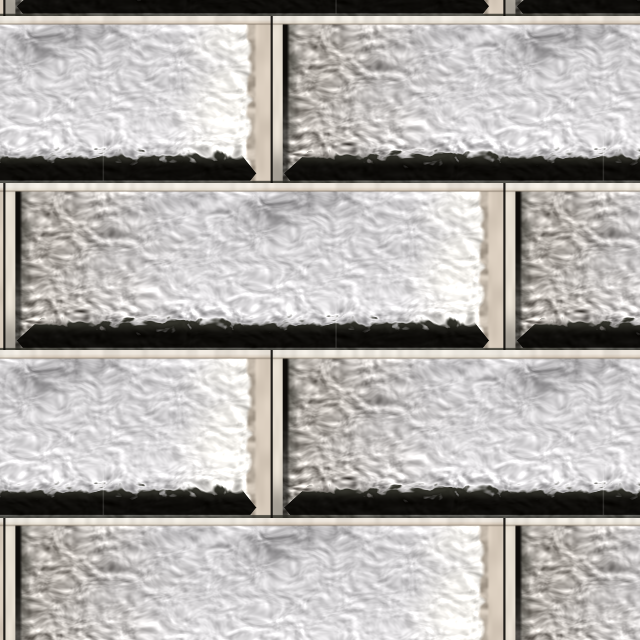
This texture is drawn by a Shadertoy shader. Its source:

```glsl
// Running-bond wall of long bevelled stone blocks with pale mortar ledges.
// Each block is one repeated cell: embossed noise forms the weathered face,
// and noisy edge masks form the black underside, side shadows and joints.

// Layout, as fractions of the canvas
const float COURSE_HEIGHT = 0.2611;
const float TOP_JOINT = 0.0254;
const float EVEN_JOINT = 0.4245;
const float ODD_JOINT = 0.0068;

// Block layout, in course heights (x rightward, y downward)
const float BLOCK_LENGTH = 2.9925;
const float FACE_LEFT = 0.066;
const float FACE_RIGHT = 2.895;
const float FACE_TOP = 0.047;
const float SHADOW_TOP = 0.835;
const float SHADOW_BOTTOM = 0.985;
const float SHADOW_TIP = 0.94;
const float JOINT_HALF = 0.0065;
const float SEAM_X = 1.985;

// Weathering
const vec2 GRAIN_SCALE = vec2(19.0, 29.0);
const float GRAIN_DEPTH = 0.52;

const vec3 STONE = vec3(0.83, 0.823, 0.83);
const vec3 STAIN = vec3(0.69, 0.665, 0.635);
const vec3 GLOW = vec3(0.96, 0.95, 0.93);
const vec3 MORTAR = vec3(0.89, 0.86, 0.81);
const vec3 BEIGE = vec3(0.84, 0.79, 0.73);
const vec3 BROWN = vec3(0.47, 0.42, 0.36);
const vec3 SOOT = vec3(0.18, 0.18, 0.15);
const vec3 BLACK = vec3(0.05, 0.045, 0.035);

float hash(vec2 p) {
    vec3 q = fract(p.xyx * vec3(0.1031, 0.1030, 0.0973));
    q += dot(q, q.yzx + 33.33);
    return fract((q.x + q.y) * q.z);
}

float noise(vec2 p) {
    vec2 i = floor(p), f = fract(p);
    f = f * f * (3.0 - 2.0 * f);
    return mix(mix(hash(i), hash(i + vec2(1, 0)), f.x),
               mix(hash(i + vec2(0, 1)), hash(i + vec2(1, 1)), f.x), f.y);
}

float fbm(vec2 p) {
    float sum = 0.0, amp = 0.55;
    for (int i = 0; i < 3; i++) {
        sum += amp * noise(p);
        p = mat2(1.6, 0.8, -0.8, 1.6) * p + 7.3;
        amp *= 0.5;
    }
    return sum;
}

// Soft step from 0 to 1 centred on an edge
float rise(float edge, float x, float soft) {
    return smoothstep(edge - soft, edge + soft, x);
}

// Slope of a warped height field, lit from the upper right
float emboss(vec2 p) {
    vec2 q = p * GRAIN_SCALE;
    q += 1.3 * vec2(noise(q * 0.4), noise(q * 0.4 + 19.0));
    return fbm(q) - fbm(q + vec2(-0.35, 0.6));
}

vec3 stoneFace(vec2 p, float grain) {
    float cloud = fbm(p * vec2(2.6, 4.0) + 3.0);
    float left = 1.0 - smoothstep(0.15, 1.1, p.x + 0.5 * (cloud - 0.5));
    float upper = 1.0 - smoothstep(0.1, 0.6, p.y);
    vec3 col = mix(STONE, STAIN, left * 0.85);
    col -= 0.2 * upper * smoothstep(0.35, 0.75, cloud);
    col = mix(col, GLOW, smoothstep(2.25, 2.82, p.x + 0.5 * (cloud - 0.5)));
    col += 0.05 * smoothstep(0.4, 0.7, p.y) * (1.0 - left);
    col += 0.09 * (1.0 - smoothstep(0.05, 0.13, p.y));

    // Relief deepens on the stained end and above the underside
    float depth = GRAIN_DEPTH * (0.75 + 0.65 * left + 0.9 * smoothstep(0.68, 0.84, p.y));
    return col + grain * depth;
}

vec3 block(vec2 p, float px) {
    float grain = emboss(p);
    float ragged = noise(p * vec2(15.0, 24.0)) - 0.5;

    // Mortar: pale ledge on top, grey at the foot, beige on the right
    vec3 col = mix(MORTAR, BEIGE, rise(1.5, p.x, 0.1));
    col = mix(col, GLOW, 0.6 * (1.0 - rise(0.03, p.y, 0.012)));
    col *= 1.0 - 0.3 * smoothstep(0.7, 1.0, p.y) * (1.0 - step(1.5, p.x));
    col += 0.08 * (noise(p * vec2(30.0, 9.0)) - 0.5);

    // Face with a toothed brown right edge and a dark left edge
    vec3 face = stoneFace(p, grain);
    float teeth = rise(2.855 + 0.05 * ragged, p.x, 0.018);
    face = mix(face, mix(BROWN, BEIGE, noise(p * vec2(12.0, 32.0))), teeth * 0.85);
    float fade = 1.0 - 0.45 * smoothstep(0.3, 0.8, p.y);
    face = mix(face, SOOT, 0.6 * fade * (1.0 - smoothstep(0.08, 0.19, p.x + 0.07 * ragged)));
    face = mix(face, BLACK, fade * (1.0 - rise(0.1, p.x, 0.012)));
    float inside = rise(FACE_LEFT, p.x, px) * (1.0 - rise(FACE_RIGHT, p.x, px + 0.008))
                 * rise(FACE_TOP, p.y, px);
    col = mix(col, face, inside);

    // Thin brown line under the top ledge
    col = mix(col, BROWN, 0.45 * (1.0 - rise(0.005, abs(p.y - FACE_TOP), px)));

    // Black underside with slanted ends and a crumbling upper rim
    float above = max(SHADOW_TIP - p.y, 0.0), below = max(p.y - SHADOW_TIP, 0.0);
    float ends = rise(0.075 + 1.1 * above + 0.8 * below, p.x, px)
               * (1.0 - rise(2.9 - 0.8 * above - 0.8 * below, p.x, px));
    float rim = rise(SHADOW_TOP + 0.045 * ragged - 0.1 * grain, p.y, 0.02);
    vec3 under = mix(SOOT, BLACK, smoothstep(0.83, 0.91, p.y)) + 0.06 * grain;
    float seam = 1.0 - rise(0.004, abs(p.x - SEAM_X), px);
    under += 0.13 * seam;
    col = mix(col, under, ends * rim * (1.0 - rise(SHADOW_BOTTOM, p.y, px)));
    col += 0.06 * seam * smoothstep(0.65, 0.8, p.y) * (1.0 - rim);

    // Joints between courses and between blocks
    col = mix(col, SOOT, 0.8 * rise(SHADOW_BOTTOM, p.y, px));
    float joint = min(p.x, BLOCK_LENGTH - p.x);
    return mix(col, BLACK, 0.92 * (1.0 - rise(JOINT_HALF, joint, px)));
}

void mainImage(out vec4 fragColor, in vec2 fragCoord) {
    vec2 uv = fragCoord / iResolution.xy;
    float y = (1.0 - uv.y - TOP_JOINT) / COURSE_HEIGHT;
    float start = mod(floor(y), 2.0) < 0.5 ? EVEN_JOINT : ODD_JOINT;
    vec2 p = vec2(mod((uv.x - start) / COURSE_HEIGHT, BLOCK_LENGTH), fract(y));
    float px = 0.75 / (iResolution.y * COURSE_HEIGHT);
    fragColor = vec4(clamp(block(p, px), 0.0, 1.0), 1.0);
}
```
